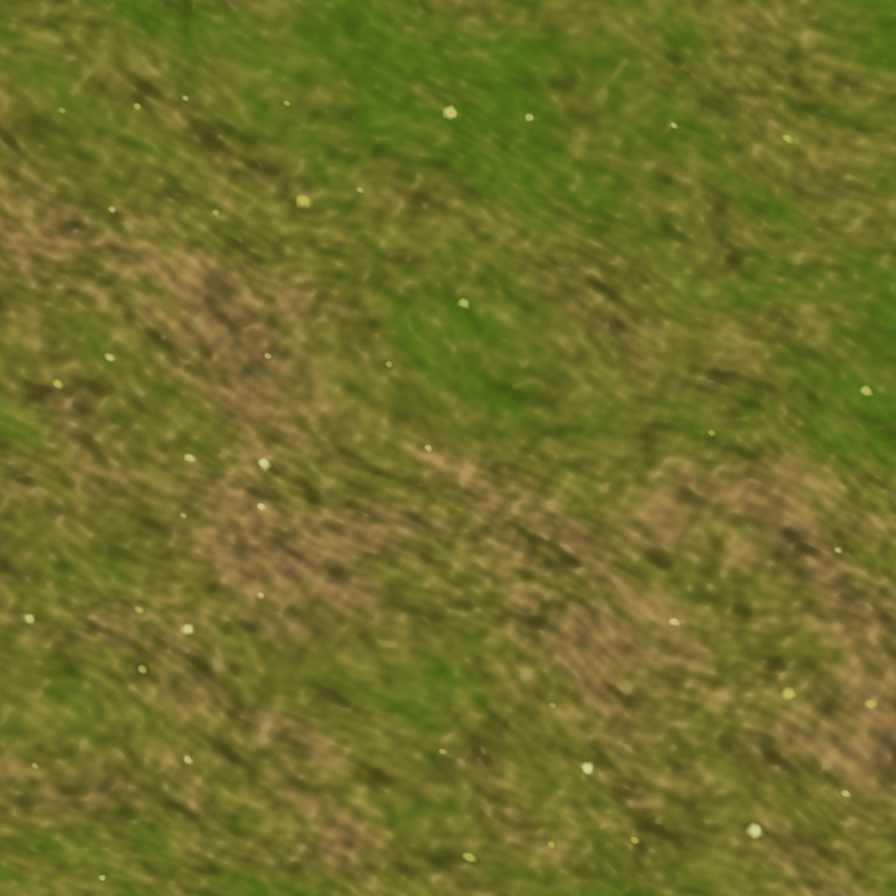
Give the GLSL for this texture, as a WebGL 1 fragment shader.

```glsl
precision highp float;
// Soft, wind-swept meadow: green and straw patches, slanted tufts, tiny pale flowers.
uniform vec2 u_resolution;

const vec3 FRESH = vec3(0.315, 0.435, 0.085);
const vec3 OLIVE = vec3(0.430, 0.430, 0.155);
const vec3 STRAW = vec3(0.520, 0.430, 0.245);
const vec3 GLINT = vec3(0.660, 0.580, 0.380);
const vec3 SHADOW = vec3(0.270, 0.250, 0.100);
const vec3 PETAL = vec3(0.860, 0.840, 0.600);
const vec3 POLLEN = vec3(0.740, 0.720, 0.300);

const float SLOPE_ANGLE = -0.48;
const float FLOWER_GRID = 11.0;
const float FLOWER_CHANCE = 0.32;

vec2 hash2(vec2 p) {
  vec3 q = fract(p.xyx * vec3(0.1031, 0.1030, 0.0973));
  q += dot(q, q.yzx + 33.33);
  return fract((q.xx + q.yz) * q.zy);
}

float cornerSlope(vec2 cell, vec2 offset) {
  float angle = 6.2832 * hash2(cell).x;
  return dot(vec2(cos(angle), sin(angle)), offset);
}

// Gradient noise, roughly -1 to 1.
float gradientNoise(vec2 p) {
  vec2 i = floor(p);
  vec2 f = p - i;
  vec2 u = f * f * f * (f * (f * 6.0 - 15.0) + 10.0);
  vec2 e = vec2(1.0, 0.0);
  float low = mix(cornerSlope(i, f), cornerSlope(i + e, f - e), u.x);
  float high = mix(cornerSlope(i + e.yx, f - e.yx), cornerSlope(i + e.xx, f - e.xx), u.x);
  return 1.4 * mix(low, high, u.y);
}

vec2 rotate(vec2 p, float angle) {
  float c = cos(angle);
  float s = sin(angle);
  return vec2(c * p.x + s * p.y, c * p.y - s * p.x);
}

// 0 is lush grass, 1 is dry straw; a dry ridge runs down to the right.
float dryness(vec2 p, vec2 slope) {
  float ridge = dot(p - vec2(0.0, 0.64), vec2(0.42, 0.91)) / 0.20;
  float patches = 0.42 * gradientNoise(slope * vec2(2.6, 4.2) + 17.3)
                + 0.36 * gradientNoise(slope * vec2(6.0, 10.0) + 41.7)
                + 0.24 * gradientNoise(slope * vec2(14.0, 26.0) + 73.1);
  return 0.38 + 0.34 * exp(-ridge * ridge) - 0.14 * p.x * p.y + patches;
}

vec3 meadowColor(float dry) {
  vec3 color = mix(FRESH, OLIVE, smoothstep(-0.10, 0.50, dry));
  return mix(color, STRAW, smoothstep(0.42, 1.0, dry));
}

// Returns flower coverage in x and its yellowness in y.
vec2 flower(vec2 p) {
  vec2 cell = floor(p * FLOWER_GRID);
  vec2 place = hash2(cell + 5.0);
  vec2 kind = hash2(cell + 91.0);
  vec2 offset = p - (cell + 0.2 + 0.6 * place) / FLOWER_GRID;
  float radius = mix(0.004, 0.009, kind.y * kind.y);
  float wobble = 1.0 + 0.35 * gradientNoise(p * 110.0);
  float span = length(rotate(offset, SLOPE_ANGLE) * vec2(0.85, 1.1)) * wobble;
  float present = step(kind.x, FLOWER_CHANCE);
  float strength = mix(0.55, 0.95, kind.y);
  float cover = 1.0 - smoothstep(0.35 * radius, 1.1 * radius, span);
  return vec2(cover * present * strength, place.x);
}

void main() {
  vec2 p = gl_FragCoord.xy / min(u_resolution.x, u_resolution.y);

  // Bend the slanted axes slightly so the tufts do not run dead straight.
  vec2 bend = vec2(gradientNoise(p * 5.0 + 3.0), gradientNoise(p * 5.0 + 29.0));
  vec2 slope = rotate(p, SLOPE_ANGLE) + 0.022 * bend;

  // Three sizes of grass structure.
  float clump = gradientNoise(slope * vec2(9.0, 20.0) + 11.0);
  float tuft = gradientNoise(slope * vec2(24.0, 50.0) + 57.0);
  float blade = gradientNoise(slope * vec2(50.0, 92.0) + 83.0);
  float cross = gradientNoise(rotate(p, 0.9) * vec2(38.0, 80.0) + 19.0);

  float dry = dryness(p, slope);
  float rough = mix(0.55, 1.15, smoothstep(0.0, 0.75, dry));
  vec3 color = meadowColor(dry + 0.16 * tuft + 0.12 * blade);

  // Light and shade grow stronger where the grass is dry.
  float relief = 0.13 * clump + 0.19 * tuft + 0.16 * blade + 0.09 * cross;
  color *= 1.0 + rough * relief;
  color = mix(color, SHADOW, 0.5 * rough * smoothstep(0.25, 0.85, -0.5 * clump - 0.8 * tuft));
  color = mix(color, GLINT, 0.5 * rough * smoothstep(0.30, 0.90, 0.8 * blade + 0.5 * cross));

  vec2 bloom = flower(p);
  color = mix(color, mix(PETAL, POLLEN, bloom.y), bloom.x);
  gl_FragColor = vec4(color, 1.0);
}
```
